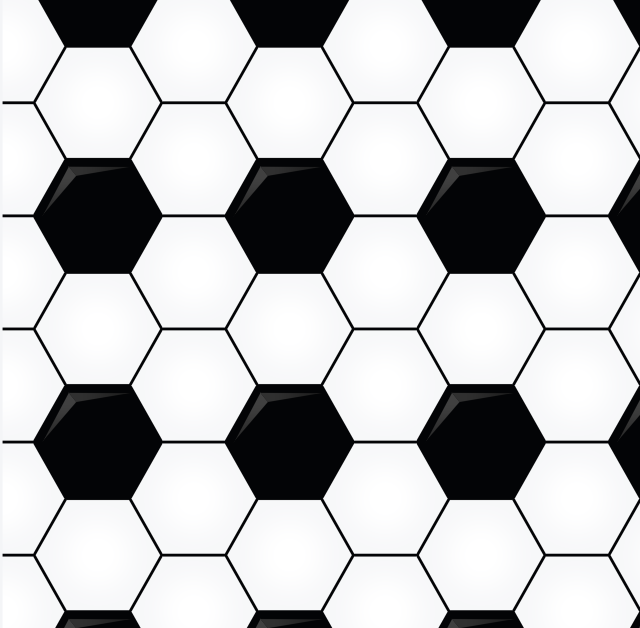
Reproduce this pattern procedurally as a WebGL 1 fragment shader.

```glsl
precision highp float;
// Flat-topped hexagon tiling: alternate columns hold alternating black and white
// cells, the others only white. Two interleaved rectangular lattices find the
// nearest cell; black cells get a two-facet gloss, white cells a soft glow.

uniform vec2 u_resolution;

// Layout, as fractions of the canvas width, y measured down from the top
const vec2 PITCH = vec2(0.1497, 0.1767);   // column and row spacing
const vec2 ORIGIN = vec2(0.1530, 0.3373);  // centre of one black cell
const float MARGIN = 0.0040;               // pale strip on the left

// Cell units: one cell is 1 high, its centre at zero
const float SQRT3 = 1.7320508;
const float HALF_LINE = 0.0125;
const vec2 GLOSS_CORNER = vec2(-0.263, -0.435);
const vec2 GLOSS_INNER = vec2(-0.196, -0.354);
const vec2 GLOSS_RIGHT = vec2(0.279, -0.432);
const vec2 GLOSS_LEFT = vec2(-0.487, -0.022);

const vec3 INK = vec3(0.012, 0.016, 0.022);
const vec3 WHITE_CENTRE = vec3(1.0);
const vec3 WHITE_RIM = vec3(0.970, 0.972, 0.978);
const vec3 GLOSS_SIDE = vec3(0.25);
const vec3 GLOSS_TOP = vec3(0.19);
const vec3 MARGIN_COLOUR = vec3(0.955, 0.960, 0.970);

// Distance inward from the hexagon's boundary
float hexInset(vec2 p) {
  p = abs(p);
  return 0.5 - max(p.y, 0.5 * SQRT3 * p.x + 0.5 * p.y);
}

// Signed distance to the line from a to b
float lineSide(vec2 p, vec2 a, vec2 b) {
  vec2 d = normalize(b - a);
  return (p.x - a.x) * d.y - (p.y - a.y) * d.x;
}

// Triangle with vertices clockwise on screen; negative inside
float triangle(vec2 p, vec2 a, vec2 b, vec2 c) {
  return max(lineSide(p, a, b), max(lineSide(p, b, c), lineSide(p, c, a)));
}

float coverage(float d, float pixel) {
  return 1.0 - smoothstep(-0.7 * pixel, 0.7 * pixel, d);
}

vec3 blackCell(vec2 p, float pixel) {
  float top = triangle(p, GLOSS_CORNER, GLOSS_RIGHT, GLOSS_INNER);
  float side = triangle(p, GLOSS_CORNER, GLOSS_INNER, GLOSS_LEFT);
  float topFade = mix(1.0, 0.65, smoothstep(-0.2, 0.28, p.x));
  float sideFade = mix(1.0, 0.7, smoothstep(-0.35, -0.05, p.y));
  vec3 colour = mix(INK, GLOSS_TOP * topFade, coverage(top, pixel));
  return mix(colour, GLOSS_SIDE * sideFade, coverage(side, pixel));
}

vec3 whiteCell(vec2 p) {
  return mix(WHITE_CENTRE, WHITE_RIM, smoothstep(0.08, 0.48, length(p)));
}

void main() {
  vec2 canvas = vec2(gl_FragCoord.x, u_resolution.y - gl_FragCoord.y) / u_resolution.x;
  float canvasPixel = 1.0 / u_resolution.x;
  float pixel = canvasPixel / PITCH.y;

  // Nearest centre among the two lattices
  vec2 grid = (canvas - ORIGIN) / PITCH * vec2(0.5 * SQRT3, 1.0);
  vec2 period = vec2(SQRT3, 1.0);
  vec2 mixedId = floor(grid / period + 0.5);
  vec2 mixedCell = grid - mixedId * period;
  vec2 plainCell = (fract(grid / period) - 0.5) * period;
  bool inMixed = dot(mixedCell, mixedCell) < dot(plainCell, plainCell);
  vec2 cell = inMixed ? mixedCell : plainCell;
  bool isBlack = inMixed && mod(mixedId.y, 2.0) < 0.5;

  // Cell fill, then the seam along its boundary
  vec3 colour = isBlack ? blackCell(cell, pixel) : whiteCell(cell);
  colour = mix(colour, INK, coverage(hexInset(cell) - HALF_LINE, pixel));

  // Left margin
  colour = mix(colour, MARGIN_COLOUR, coverage(canvas.x - MARGIN, canvasPixel));
  gl_FragColor = vec4(colour, 1.0);
}
```
